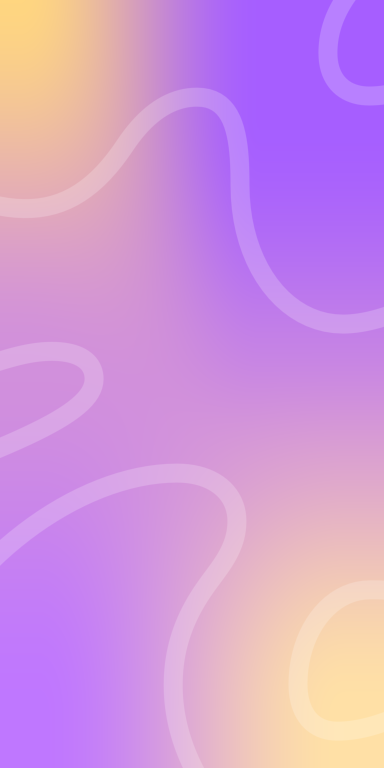
Give the GLSL for this background, as a Shadertoy shader.

```glsl
#define TOP_LEFT vec3(1.0, 0.84, 0.50)
#define TOP_RIGHT vec3(0.65, 0.37, 1.0)
#define MIDDLE vec3(0.82, 0.565, 0.86)
#define BOTTOM_LEFT vec3(0.75, 0.465, 1.0)
#define BOTTOM_RIGHT vec3(1.0, 0.88, 0.65)
#define RIBBON_RADIUS 0.0247
#define RIBBON_ALPHA 0.21
#define CURVE_STEPS 20

// Distance to a straight segment
float segmentDistance(vec2 p, vec2 a, vec2 b) {
    vec2 ab = b - a;
    float t = clamp(dot(p - a, ab) / max(dot(ab, ab), 1e-8), 0.0, 1.0);
    return length(p - a - ab * t);
}

// Draws a cubic curve from the pen to its end, keeping the nearest distance
void curveTo(vec2 p, inout vec2 pen, inout float dist, vec2 c1, vec2 c2, vec2 end) {
    vec2 start = pen;
    for (int i = 1; i <= CURVE_STEPS; i++) {
        float t = float(i) / float(CURVE_STEPS);
        float s = 1.0 - t;
        vec2 next = s * s * s * start + 3.0 * s * t * (s * c1 + t * c2) + t * t * t * end;
        dist = min(dist, segmentDistance(p, pen, next));
        pen = next;
    }
}

// Distance to the centre line of all ribbons
float ribbonDistance(vec2 p) {
    float d = 1e3;

    // Long wave across the top
    vec2 pen = vec2(-0.026, 1.469);
    curveTo(p, pen, d, vec2(0.130, 1.430), vec2(0.234, 1.484), vec2(0.326, 1.622));
    curveTo(p, pen, d, vec2(0.380, 1.703), vec2(0.443, 1.747), vec2(0.513, 1.747));
    curveTo(p, pen, d, vec2(0.615, 1.747), vec2(0.625, 1.635), vec2(0.625, 1.518));
    curveTo(p, pen, d, vec2(0.625, 1.310), vec2(0.742, 1.156), vec2(0.893, 1.156));
    curveTo(p, pen, d, vec2(0.938, 1.156), vec2(0.990, 1.169), vec2(1.036, 1.188));

    // Loop at the left edge
    pen = vec2(-0.026, 1.052);
    curveTo(p, pen, d, vec2(0.026, 1.068), vec2(0.078, 1.085), vec2(0.135, 1.085));
    curveTo(p, pen, d, vec2(0.208, 1.085), vec2(0.245, 1.057), vec2(0.245, 1.013));
    curveTo(p, pen, d, vec2(0.245, 0.953), vec2(0.156, 0.898), vec2(-0.026, 0.823));

    // Arch falling to the bottom edge
    pen = vec2(-0.026, 0.536);
    curveTo(p, pen, d, vec2(0.117, 0.677), vec2(0.299, 0.768), vec2(0.461, 0.768));
    curveTo(p, pen, d, vec2(0.557, 0.768), vec2(0.617, 0.716), vec2(0.617, 0.643));
    curveTo(p, pen, d, vec2(0.617, 0.568), vec2(0.570, 0.521), vec2(0.534, 0.469));
    curveTo(p, pen, d, vec2(0.477, 0.388), vec2(0.451, 0.307), vec2(0.451, 0.216));
    curveTo(p, pen, d, vec2(0.451, 0.138), vec2(0.471, 0.060), vec2(0.513, -0.018));

    // Hook in the top right corner
    pen = vec2(0.911, 2.021);
    curveTo(p, pen, d, vec2(0.872, 1.969), vec2(0.854, 1.917), vec2(0.854, 1.862));
    curveTo(p, pen, d, vec2(0.854, 1.786), vec2(0.901, 1.750), vec2(0.961, 1.750));
    curveTo(p, pen, d, vec2(0.984, 1.750), vec2(1.010, 1.753), vec2(1.031, 1.760));

    // Loop in the bottom right corner
    pen = vec2(1.036, 0.458);
    curveTo(p, pen, d, vec2(1.010, 0.464), vec2(0.990, 0.464), vec2(0.964, 0.464));
    curveTo(p, pen, d, vec2(0.854, 0.464), vec2(0.776, 0.349), vec2(0.776, 0.219));
    curveTo(p, pen, d, vec2(0.776, 0.141), vec2(0.815, 0.096), vec2(0.878, 0.096));
    curveTo(p, pen, d, vec2(0.938, 0.096), vec2(0.990, 0.115), vec2(1.036, 0.133));
    return d;
}

// Corner glows meeting in a soft middle band
vec3 backdrop(vec2 p) {
    float topBlend = smoothstep(0.05, 0.68, p.x);
    float bottomBlend = smoothstep(0.1, 0.9, p.x);
    vec3 top = mix(TOP_LEFT, TOP_RIGHT, topBlend);
    vec3 bottom = mix(BOTTOM_LEFT, BOTTOM_RIGHT, bottomBlend);
    float topFade = smoothstep(mix(1.05, 0.78, topBlend), mix(2.05, 1.69, topBlend), p.y);
    float bottomFade = 1.0 - smoothstep(0.14, 1.09, p.y);
    return mix(mix(MIDDLE, top, topFade), bottom, bottomFade);
}

void mainImage(out vec4 fragColor, in vec2 fragCoord) {
    // Canvas is one unit wide and two units high
    vec2 p = fragCoord / iResolution.xy * vec2(1.0, 2.0);
    float softness = 0.75 / iResolution.x;

    float edge = ribbonDistance(p) - RIBBON_RADIUS;
    float ribbon = 1.0 - smoothstep(-softness, softness, edge);
    vec3 color = mix(backdrop(p), vec3(1.0), ribbon * RIBBON_ALPHA);
    fragColor = vec4(color, 1.0);
}
```
